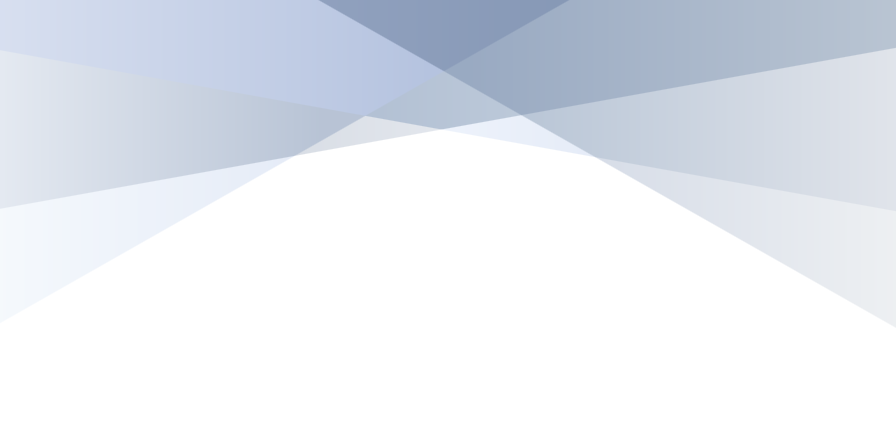
This background is drawn by a Shadertoy shader. Its source:

```glsl
// Draws overlapping translucent blue and grey beams fanning out over a white page.

const vec3 WHITE = vec3(1.0);

// Coverage of the area above a line given by its heights at the left and right borders.
float above(vec2 uv, float leftHeight, float rightHeight) {
    float rise = uv.y - mix(leftHeight, rightHeight, uv.x);
    return clamp(rise / fwidth(rise) + 0.5, 0.0, 1.0);
}

// Horizontal gradient from startColor to endColor between two positions.
vec3 gradient(float x, float start, float end, vec3 startColor, vec3 endColor) {
    return mix(startColor, endColor, clamp((x - start) / (end - start), 0.0, 1.0));
}

void mainImage(out vec4 fragColor, in vec2 fragCoord) {
    vec2 uv = fragCoord / iResolution.xy;
    float x = uv.x;

    // Two steep beams and two shallow ones, mirrored about the centre
    float steepRight = above(uv, 1.4036, 0.2682);
    float steepLeft = above(uv, 0.2786, 1.4140);
    float shallowBlue = above(uv, 0.8880, 0.5286);
    float shallowGrey = above(uv, 0.5339, 0.8932);

    // Left wing: pale blue, grey-blue band, periwinkle top
    vec3 leftPale = gradient(x, 0.0, 0.32, vec3(0.96, 0.975, 0.99), vec3(0.90, 0.925, 0.97));
    vec3 leftBand = gradient(x, 0.0, 0.36, vec3(0.895, 0.915, 0.945), vec3(0.72, 0.765, 0.835));
    vec3 leftTop = gradient(x, 0.0, 0.48, vec3(0.845, 0.875, 0.940), vec3(0.71, 0.765, 0.875));
    vec3 leftWing = mix(mix(leftPale, leftBand, shallowGrey), leftTop, shallowBlue);

    // Right wing: pale grey, mid grey band, slate top
    vec3 rightPale = gradient(x, 0.64, 1.0, vec3(0.835, 0.86, 0.905), vec3(0.93, 0.94, 0.95));
    vec3 rightBand = gradient(x, 0.58, 1.0, vec3(0.725, 0.775, 0.84), vec3(0.88, 0.895, 0.92));
    vec3 rightTop = gradient(x, 0.52, 1.0, vec3(0.60, 0.665, 0.76), vec3(0.725, 0.77, 0.825));
    vec3 rightWing = mix(mix(rightPale, rightBand, shallowBlue), rightTop, shallowGrey);

    // Centre: white page, two slivers and the diamond where they overlap
    vec3 blueSliver = gradient(x, 0.50, 0.66, vec3(0.93, 0.95, 0.985), vec3(0.90, 0.925, 0.97));
    vec3 greySliver = gradient(x, 0.33, 0.50, vec3(0.85, 0.87, 0.90), vec3(0.89, 0.905, 0.93));
    vec3 diamond = gradient(x, 0.41, 0.58, vec3(0.70, 0.755, 0.83), vec3(0.735, 0.785, 0.85));
    vec3 page = mix(WHITE, blueSliver, shallowBlue);
    vec3 centre = mix(page, mix(greySliver, diamond, shallowBlue), shallowGrey);

    // Darkest triangle, where all four beams meet at the top
    vec3 apex = gradient(x, 0.36, 0.62, vec3(0.565, 0.63, 0.745), vec3(0.53, 0.60, 0.715));

    vec3 color = mix(mix(centre, leftWing, steepLeft), mix(rightWing, apex, steepLeft), steepRight);
    fragColor = vec4(color, 1.0);
}
```
